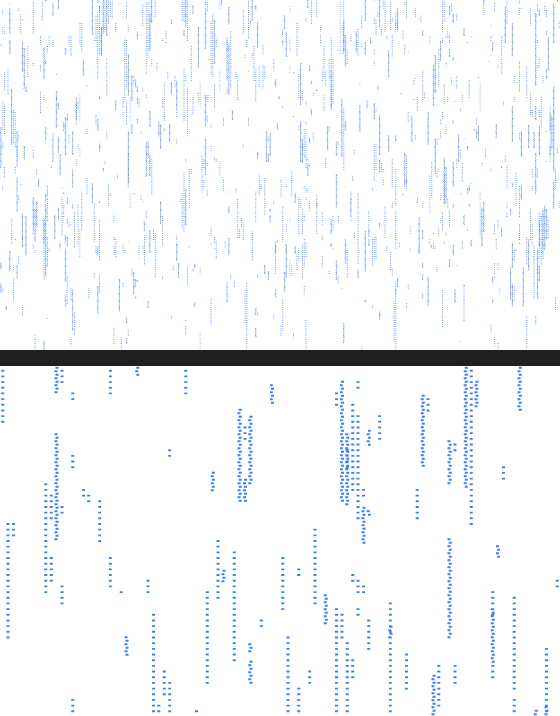
Top, the full canvas; bottom, a detail of the centre.
Reproduce this pattern procedurally as a Shadertoy shader.

```glsl
const vec3 PAPER = vec3(1.0);
const vec3 INK = vec3(0.22, 0.50, 1.0);
const float COLUMNS = 195.0;          // columns per canvas height
const float COARSE_ROWS = 185.0;      // dot rows per canvas height
const float FINE_ROWS = 300.0;
const float FINE_SHARE = 0.3;         // share of columns with tight dots
const float FINE_STAGGER = 0.2;       // sideways zigzag of tight dots
const vec2 DOT_SIZE = vec2(0.55, 0.33); // in coarse cells
const float FLOOR_DENSITY = 0.3;      // density left near the lower edge
const vec2 FADE_RANGE = vec2(0.08, 0.28);
const int SAMPLES = 4;                // per pixel side

// One population of vertical strands
struct Strands {
    float seed;
    float groupWidth;  // columns that share a strand
    float slotHeight;  // longest strand, in canvas heights
    float density;     // chance that a slot is filled
    float minLength;   // shortest strand, as a part of the slot
    float raggedness;  // variation between columns of a group
};

const Strands SINGLES = Strands(1.0, 1.0, 0.12, 0.15, 0.1, 0.0);
const Strands CLUSTERS = Strands(2.0, 3.0, 0.30, 0.11, 0.3, 0.35);
const Strands SPECKS = Strands(3.0, 1.0, 0.03, 0.05, 0.1, 0.0);

float hash(vec3 p) {
    return fract(sin(dot(p, vec3(127.1, 311.7, 74.7))) * 43758.5453);
}

// 1 where p lies on a dot of the population, else 0
float strandDots(vec2 p, Strands s) {
    float column = floor(p.x * COLUMNS);
    float group = floor(column / s.groupWidth);

    // Dot grid of this column
    bool fine = hash(vec3(column, 5.0, s.seed)) < FINE_SHARE;
    float rows = fine ? FINE_ROWS : COARSE_ROWS;
    float row = floor(p.y * rows);
    float stagger = fine ? FINE_STAGGER * (mod(row, 2.0) - 0.5) : 0.0;
    vec2 offset = fract(vec2(p.x * COLUMNS, p.y * rows)) - 0.5;
    offset = abs(vec2(offset.x - stagger, offset.y * COARSE_ROWS / rows));
    if (any(greaterThan(offset, 0.5 * DOT_SIZE))) return 0.0;

    // Vertical slot, shifted at random for each group
    float shift = hash(vec3(group, 9.0, s.seed));
    float slotPos = (row + 0.5) / rows / s.slotHeight + shift;
    float slot = floor(slotPos);
    float slotY = (slot + 0.5 - shift) * s.slotHeight;
    float fade = mix(FLOOR_DENSITY, 1.0, smoothstep(FADE_RANGE.x, FADE_RANGE.y, slotY));
    if (hash(vec3(group, slot, s.seed)) > s.density * fade) return 0.0;

    // Extent of the strand, ragged from column to column
    float extent = mix(s.minLength, 1.0, hash(vec3(group, slot, s.seed + 10.0)));
    float start = (1.0 - extent) * hash(vec3(group, slot, s.seed + 20.0));
    float end = start + extent;
    start += extent * s.raggedness * hash(vec3(column, slot, s.seed + 30.0));
    end -= extent * s.raggedness * hash(vec3(column, slot, s.seed + 40.0));
    float skipped = step(hash(vec3(column, slot, s.seed + 50.0)), 0.7 * s.raggedness);
    float t = fract(slotPos);
    return step(start, t) * step(t, end) * (1.0 - skipped);
}

void mainImage(out vec4 fragColor, in vec2 fragCoord) {
    // Average samples over the pixel for smooth edges
    float coverage = 0.0;
    for (int j = 0; j < SAMPLES; j++) {
        for (int i = 0; i < SAMPLES; i++) {
            vec2 subpixel = (vec2(i, j) + 0.5) / float(SAMPLES) - 0.5;
            vec2 p = (fragCoord + subpixel) / iResolution.y;
            float dots = strandDots(p, SINGLES);
            dots = max(dots, strandDots(p, CLUSTERS));
            dots = max(dots, strandDots(p, SPECKS));
            coverage += dots;
        }
    }
    coverage /= float(SAMPLES * SAMPLES);
    fragColor = vec4(mix(PAPER, INK, coverage), 1.0);
}
```
